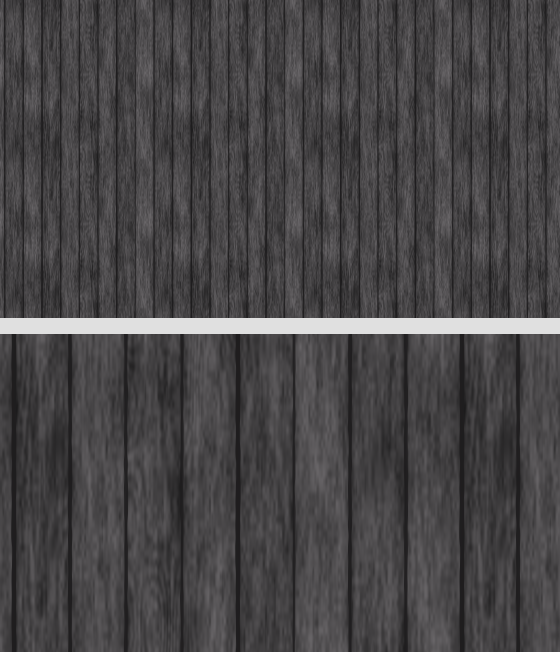
Top, the full canvas; bottom, a detail of the centre.
Write a Shadertoy shader that draws this texture.

```glsl
#define PLANKS 30.0        // boards across the canvas
#define TILE 8.0           // boards per repeat; the repeat is square
#define SEAM_SHIFT 0.25    // first seam, in board widths
#define SEAM_HALF 0.033    // half width of a seam, in board widths
#define BASE_TONE 0.293
#define GRAIN_DEPTH 0.095
#define FIBRE_DEPTH 0.075
#define STREAK_DEPTH 0.075
#define RING_DEPTH 0.015
#define BOARD_VARIATION 0.065
#define WOOD_TINT vec3(1.0, 0.972, 0.995)
#define SEAM_COLOR vec3(0.118, 0.112, 0.117)

float hash(vec2 p) {
    vec3 q = fract(p.xyx * 0.1031);
    q += dot(q, q.yzx + 33.33);
    return fract((q.x + q.y) * q.z);
}

// Value noise that wraps when uv advances by one
float tileNoise(vec2 uv, vec2 cells) {
    vec2 g = uv * cells;
    vec2 f = fract(g);
    vec2 a = mod(floor(g), cells);
    vec2 b = mod(a + 1.0, cells);
    f = f * f * (3.0 - 2.0 * f);
    vec2 seed = cells.yx * 1.7;
    return mix(mix(hash(a + seed), hash(vec2(b.x, a.y) + seed), f.x),
               mix(hash(vec2(a.x, b.y) + seed), hash(b + seed), f.x), f.y);
}

// Dark smudge around a knot, stretched along the board
float knot(vec2 local, float board, float kind) {
    vec2 center = vec2(hash(vec2(board, kind + 3.1)), hash(vec2(board, kind + 8.7)));
    float dy = (fract(local.y - center.y + 0.5) - 0.5) * TILE;
    vec2 d = vec2(local.x - center.x, dy * 0.4);
    float size = mix(0.10, 0.20, hash(vec2(board, kind + 15.3)));
    return exp(-dot(d, d) / (size * size));
}

float woodTone(vec2 uv, float x, float board) {
    vec2 w = vec2(uv.x, uv.y + hash(vec2(board, 41.0)));

    // Thin long grain, short fibres, wider streaks and broad fading
    float grain = tileNoise(w, vec2(136.0, 15.0)) - 0.5;
    float fibre = tileNoise(w, vec2(208.0, 60.0)) - 0.5;
    float streak = tileNoise(w, vec2(48.0, 5.0)) - 0.5;
    float fade = tileNoise(uv, vec2(12.0, 6.0)) - 0.5;
    float tone = BASE_TONE + GRAIN_DEPTH * grain + FIBRE_DEPTH * fibre;
    tone += STREAK_DEPTH * streak + 0.075 * fade;

    // Arched growth rings, stronger on some boards
    float field = tileNoise(w, vec2(16.0, 4.0)) + 0.8 * (x - 0.5) * (x - 0.5);
    float figure = smoothstep(0.25, 0.9, hash(vec2(board, 57.0)));
    tone += RING_DEPTH * mix(0.2, 1.6, figure) * cos(42.0 * field + grain);

    // Thin dark cracks and knots
    float crack = smoothstep(0.78, 0.95, tileNoise(w + 0.37, vec2(104.0, 11.0)));
    tone -= 0.045 * crack;
    for (float k = 0.0; k < 2.0; k++) {
        tone -= 0.06 * knot(vec2(x, w.y), board, k * 23.0) * (0.8 + fibre);
    }

    // Neighbouring boards alternate slightly around a random tone
    float shade = mix(hash(vec2(board, 71.0)), mod(board, 2.0), 0.3) - 0.5;
    return tone + BOARD_VARIATION * shade;
}

void mainImage(out vec4 fragColor, in vec2 fragCoord) {
    // Board units, measured from the top left corner
    vec2 p = vec2(fragCoord.x, iResolution.y - fragCoord.y) * PLANKS / iResolution.x;
    float pixel = PLANKS / iResolution.x;
    p.x -= SEAM_SHIFT;
    vec2 uv = p / TILE;
    float board = mod(floor(p.x), TILE);
    float x = fract(p.x);
    vec3 color = WOOD_TINT * woodTone(uv, x, board);

    // Nearly straight seam with a weight of its own
    float seam = mod(floor(p.x + 0.5), TILE);
    float weight = hash(vec2(seam, 93.0));
    float wobble = 0.010 * (tileNoise(uv, vec2(8.0, 20.0)) - 0.5);
    float d = abs(fract(p.x + 0.5) - 0.5 + wobble);
    float wear = tileNoise(uv, vec2(8.0, 37.0)) - 0.5;
    float halfWidth = SEAM_HALF * (mix(0.6, 1.3, weight) + 0.4 * wear);
    float line = clamp((halfWidth - d) / pixel + 0.5, 0.0, 1.0);

    // Worn edges and patchy stains fall softly into the gap
    float stain = smoothstep(0.4, 0.95, tileNoise(uv + 0.19, vec2(16.0, 9.0)));
    color *= 1.0 - mix(0.16, 0.32, weight) * exp(-d * 14.0);
    color *= 1.0 - 0.25 * stain * exp(-d * 7.0);
    color = mix(color, SEAM_COLOR, line * mix(0.8, 1.0, weight));
    fragColor = vec4(color, 1.0);
}
```
